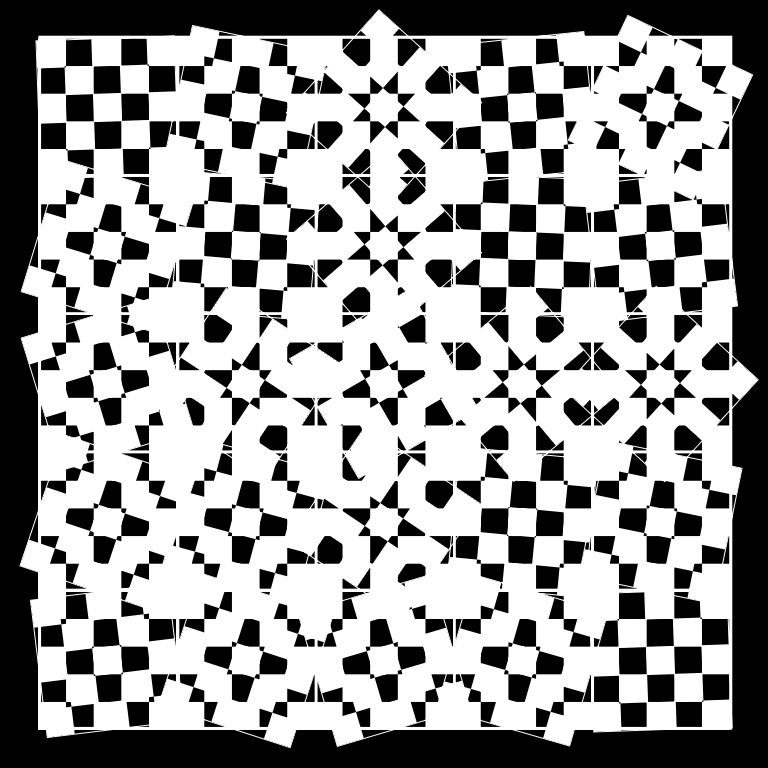
A WebGL 2 fragment shader for this pattern:

```glsl
#version 300 es
precision highp float;

#define TILES 5
#define MARGIN 0.05
#define CHECKS 5.0
#define RULE_WIDTH 0.0035
#define OUTLINE_WIDTH 0.0013

uniform vec2 u_resolution;
out vec4 fragColor;

// Clockwise turn of each tile's upper layer in degrees, bottom row first
const float TURNS[25] = float[25](
    -7.0, 18.0, -16.5, 16.0, -2.0,
    18.5, 15.0, 34.0, 5.5, 11.5,
    -17.0, 33.5, -30.0, -40.0, 42.5,
    17.0, 5.0, 49.0, 2.5, -7.0,
    -2.0, 12.0, 42.0, -6.0, 25.5);

float cover(float dist, float pixel) {
    return clamp(0.5 - dist / pixel, 0.0, 1.0);
}

float boxDistance(vec2 p, float halfSize) {
    vec2 d = abs(p) - halfSize;
    return length(max(d, 0.0)) + min(max(d.x, d.y), 0.0);
}

// Antialiased checkerboard on a unit tile, white at centre and corners
float checkerTile(vec2 p, float pixel) {
    vec2 q = p * CHECKS;
    vec2 cell = floor(q + 0.5);
    vec2 inset = 0.5 - abs(q - cell);
    vec2 edge = clamp(2.0 * inset / (pixel * CHECKS), 0.0, 1.0);
    float side = 1.0 - 2.0 * mod(cell.x + cell.y, 2.0);
    float checks = 0.5 + 0.5 * side * edge.x * edge.y;
    return min(checks, cover(boxDistance(p, 0.5), pixel));
}

mat2 rotation(float angle) {
    float c = cos(angle), s = sin(angle);
    return mat2(c, s, -s, c);
}

void main() {
    float side = min(u_resolution.x, u_resolution.y);
    vec2 uv = (gl_FragCoord.xy - 0.5 * u_resolution) / side + 0.5;
    float pitch = (1.0 - 2.0 * MARGIN) / float(TILES);
    float pixel = 1.0 / (side * pitch);
    vec2 grid = (uv - MARGIN) / pitch;
    ivec2 home = ivec2(floor(grid));

    // Straight and turned checkers from this tile and its neighbours
    float ink = 0.0;
    for (int y = -1; y <= 1; y++) {
        for (int x = -1; x <= 1; x++) {
            ivec2 tile = home + ivec2(x, y);
            if (any(lessThan(tile, ivec2(0))) || any(greaterThanEqual(tile, ivec2(TILES)))) continue;
            vec2 p = grid - vec2(tile) - 0.5;
            vec2 turned = rotation(radians(TURNS[tile.y * TILES + tile.x])) * p;
            float outline = abs(boxDistance(turned, 0.5)) - 0.5 * OUTLINE_WIDTH / pitch;
            ink += checkerTile(p, pixel);
            ink += max(checkerTile(turned, pixel), cover(outline, pixel));
        }
    }

    // Ruled lines along the tile borders
    float rule = 0.5 * RULE_WIDTH / pitch;
    vec2 shifted = grid - rule;
    vec2 nearest = abs(shifted - floor(shifted + 0.5)) - rule;
    float extent = 0.5 * float(TILES);
    float field = boxDistance(shifted - extent, extent + rule);
    ink += cover(max(min(nearest.x, nearest.y), field), pixel);

    fragColor = vec4(vec3(min(ink, 1.0)), 1.0);
}
```
